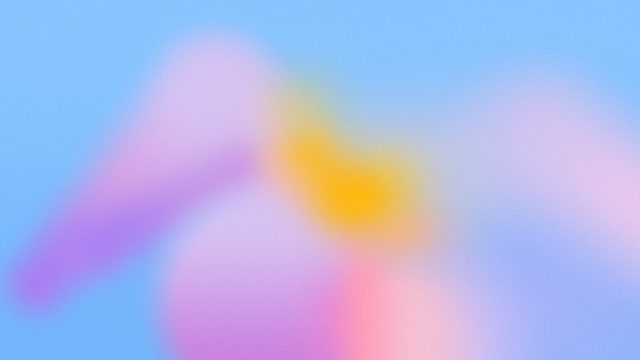
Reproduce this background procedurally as a Shadertoy shader.

```glsl
const vec3 SKY_LOW = vec3(0.45, 0.71, 0.98);
const vec3 SKY_HIGH = vec3(0.53, 0.77, 1.00);
const vec3 PERIWINKLE = vec3(0.64, 0.70, 0.98);
const vec3 LAVENDER = vec3(0.84, 0.76, 0.95);
const vec3 VIOLET = vec3(0.66, 0.50, 0.95);
const vec3 ORCHID = vec3(0.79, 0.50, 0.87);
const vec3 MAUVE = vec3(0.84, 0.64, 0.90);
const vec3 CORAL = vec3(1.00, 0.61, 0.72);
const vec3 BLUSH = vec3(0.96, 0.75, 0.82);
const vec3 PEACH = vec3(0.99, 0.69, 0.50);
const vec3 STRAW = vec3(0.92, 0.80, 0.42);
const vec3 AMBER = vec3(1.00, 0.72, 0.04);
const vec3 MIST = vec3(0.78, 0.79, 0.90);

// Position along a segment, from 0 at its start to 1 at its end
float along(vec2 p, vec2 a, vec2 b) {
    return clamp(dot(p - a, b - a) / dot(b - a, b - a), 0.0, 1.0);
}

float segmentDistance(vec2 p, vec2 a, vec2 b) {
    return length(p - mix(a, b, along(p, a, b)));
}

// Filled shape with an edge blurred on both sides of its radius
float softFill(float dist, float radius, float blur) {
    return 1.0 - smoothstep(radius - blur, radius + blur, dist);
}

float glow(vec2 p, vec2 center, vec2 radii) {
    vec2 q = (p - center) / radii;
    return exp(-dot(q, q));
}

float streak(vec2 p, vec2 a, vec2 b, float radius) {
    float d = segmentDistance(p, a, b) / radius;
    return exp(-d * d);
}

float hash(vec2 cell) {
    vec3 q = fract(cell.xyx * 0.1031);
    q += dot(q, q.yzx + 33.33);
    return fract((q.x + q.y) * q.z);
}

vec3 paintSky(vec2 p) {
    vec3 color = mix(SKY_LOW, SKY_HIGH, smoothstep(0.0, 0.9, p.y));
    return mix(color, PERIWINKLE, glow(p, vec2(1.47, 0.16), vec2(0.52, 0.40)));
}

vec3 paintRightArm(vec3 color, vec2 p) {
    vec2 shoulder = vec2(1.49, 0.60), hand = vec2(1.85, 0.39);
    float haze = softFill(segmentDistance(p, vec2(1.06, 0.57), shoulder), 0.12, 0.18);
    color = mix(color, MIST, 0.75 * haze);
    vec3 tint = mix(vec3(0.80, 0.76, 0.95), vec3(0.90, 0.78, 0.93), smoothstep(1.35, 1.80, p.x));
    return mix(color, tint, softFill(segmentDistance(p, shoulder, hand), 0.16, 0.15));
}

vec3 paintLeftArm(vec3 color, vec2 p) {
    vec2 hand = vec2(0.104, 0.215), shoulder = vec2(0.60, 0.72);
    float t = along(p, hand, shoulder);
    vec3 tint = mix(VIOLET, MAUVE, smoothstep(0.0, 0.60, t));
    tint = mix(tint, LAVENDER, smoothstep(0.45, 0.95, t));

    // The bridge joins the arm to the warm center
    float bridge = softFill(segmentDistance(p, shoulder, vec2(0.80, 0.48)), 0.14, 0.10);
    color = mix(color, mix(tint, BLUSH, 0.6 * smoothstep(0.62, 0.80, p.x)), bridge);
    float arm = softFill(segmentDistance(p, hand, shoulder), mix(0.075, 0.16, t), mix(0.073, 0.10, t));
    color = mix(color, tint, arm);

    // Shaded fold between the arm and the body
    vec2 foldStart = vec2(0.28, 0.32), foldEnd = vec2(0.66, 0.53);
    float s = along(p, foldStart, foldEnd);
    vec3 foldTint = mix(VIOLET, vec3(0.79, 0.58, 0.90), smoothstep(0.1, 0.8, s));
    return mix(color, foldTint, 0.85 * streak(p, foldStart, foldEnd, 0.085));
}

vec3 paintBody(vec3 color, vec2 p) {
    vec3 tint = mix(ORCHID, LAVENDER, smoothstep(-0.06, 0.40, p.y));
    tint = mix(tint, vec3(0.94, 0.52, 0.81), 0.75 * glow(p, vec2(0.95, 0.10), vec2(0.10, 0.15)));

    // Coral fades to blush and lavender on the right
    vec3 warm = mix(CORAL, BLUSH, smoothstep(0.98, 1.16, p.x));
    warm = mix(warm, LAVENDER, smoothstep(1.14, 1.40, p.x));
    float rise = 1.0 - 0.5 * smoothstep(0.18, 0.38, p.y);
    tint = mix(tint, warm, rise * smoothstep(0.89, 1.03, p.x));

    float blur = mix(0.07, 0.16, smoothstep(0.60, 1.30, p.x));
    float dist = segmentDistance(p, vec2(0.75, 0.165), vec2(1.10, 0.0));
    return mix(color, tint, softFill(dist, 0.31, blur));
}

vec3 paintWarmCenter(vec3 color, vec2 p) {
    color = mix(color, MIST, 0.55 * glow(p, vec2(1.24, 0.46), vec2(0.16, 0.16)));
    color = mix(color, PEACH, 0.75 * glow(p, vec2(1.10, 0.36), vec2(0.14, 0.09)));
    color = mix(color, PEACH, 0.35 * streak(p, vec2(0.78, 0.55), vec2(0.92, 0.41), 0.07));
    color = mix(color, STRAW, 0.58 * streak(p, vec2(0.84, 0.69), vec2(0.89, 0.60), 0.11));
    color = mix(color, STRAW, 0.68 * glow(p, vec2(1.08, 0.50), vec2(0.12, 0.11)));
    float core = streak(p, vec2(0.86, 0.57), vec2(0.97, 0.45), 0.072);
    color = mix(color, AMBER, 0.62 * core);
    return mix(color, AMBER, 0.92 * glow(p, vec2(0.995, 0.455), vec2(0.115, 0.09)));
}

void mainImage(out vec4 fragColor, in vec2 fragCoord) {
    vec2 p = fragCoord / iResolution.y;
    vec3 color = paintSky(p);
    color = paintRightArm(color, p);
    color = paintLeftArm(color, p);
    color = paintBody(color, p);
    color = paintWarmCenter(color, p);

    // Faint grain keeps the gradients from banding
    color += 0.012 * (hash(floor(p * 288.0)) - 0.5);
    fragColor = vec4(color, 1.0);
}
```
